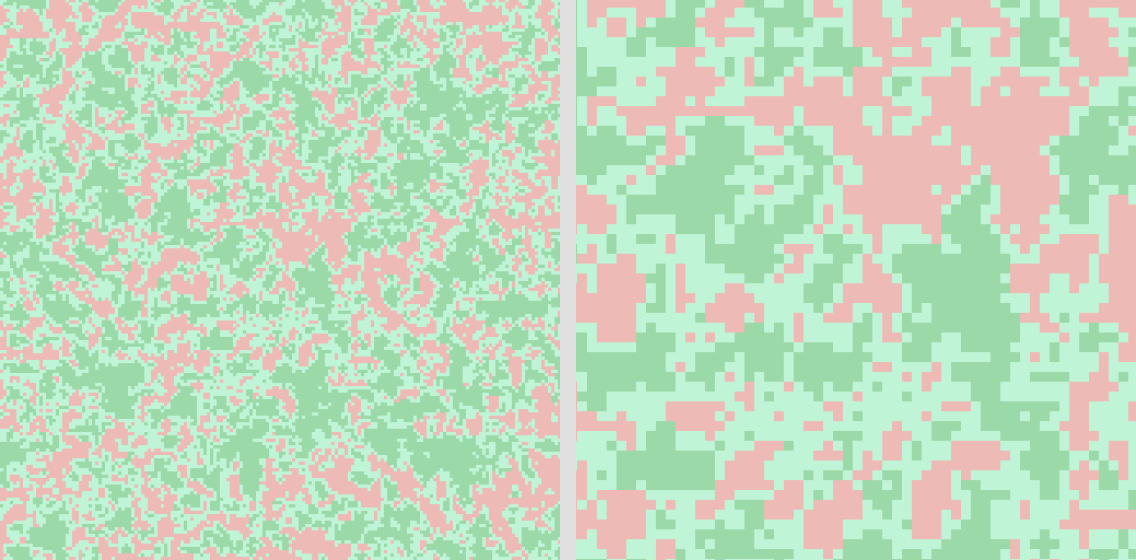
Left, the full canvas; right, a detail of the centre.
Write a WebGL 2 fragment shader that draws this texture.

```glsl
#version 300 es
precision highp float;
// Three-colour mottled camouflage on a grid of small square cells.
// Each cell sums smooth and ridged gradient noise at five scales, then the
// height picks a colour: green hollows, pale mint slopes, pink ridges.

#define CELLS 170.6667        // cells across the canvas
#define GREEN_BELOW -0.53     // heights under this are green
#define PINK_ABOVE 0.655      // heights over this are pink
#define REGION_WEIGHT 0.38    // broad drifts of colour
#define RIDGE_WEIGHT 0.56     // winding pink bands
#define PATCH_WEIGHT 0.60     // small blotches
#define GRAIN_WEIGHT 0.55     // ragged cell-sized detail
#define MINT vec3(0.75, 0.96, 0.84)
#define GREEN vec3(0.61, 0.85, 0.66)
#define PINK vec3(0.93, 0.73, 0.71)

uniform vec2 u_resolution;
out vec4 fragColor;

// Integer hash giving a value in 0..1 for a lattice point.
float hash(ivec2 lattice, uint seed) {
    uint h = uint(lattice.x) * 1597334677u ^ uint(lattice.y) * 3812015801u;
    h ^= seed * 2654435769u;
    h = (h ^ (h >> 16)) * 2146121005u;
    h = (h ^ (h >> 15)) * 2221713035u;
    h ^= h >> 16;
    return float(h >> 8) / 16777216.0;
}

float cornerSlope(ivec2 lattice, vec2 offset, uint seed) {
    float angle = 6.28319 * hash(lattice, seed);
    return dot(vec2(cos(angle), sin(angle)), offset);
}

float gradientNoise(vec2 p, uint seed) {
    ivec2 i = ivec2(floor(p));
    vec2 f = fract(p);
    vec2 fade = f * f * f * (f * (f * 6.0 - 15.0) + 10.0);
    float low = mix(cornerSlope(i, f, seed),
                    cornerSlope(i + ivec2(1, 0), f - vec2(1, 0), seed), fade.x);
    float high = mix(cornerSlope(i + ivec2(0, 1), f - vec2(0, 1), seed),
                     cornerSlope(i + ivec2(1, 1), f - vec2(1, 1), seed), fade.x);
    return mix(low, high, fade.y);
}

// Both kinds of noise are scaled to zero mean and unit deviation.
float smoothNoise(vec2 p, uint seed) {
    return gradientNoise(p, seed) / 0.216;
}

float ridgedNoise(vec2 p, uint seed) {
    return (0.172 - abs(gradientNoise(p, seed))) / 0.13;
}

// Colour of one whole cell; noise wavelengths are in cells.
vec3 cellColor(vec2 cell) {
    vec2 p = cell + 0.5;
    float height = REGION_WEIGHT * smoothNoise(p / 37.3, 1u)
                 + RIDGE_WEIGHT * ridgedNoise(p / 21.7, 2u)
                 + RIDGE_WEIGHT * ridgedNoise(p / 10.3, 3u)
                 + PATCH_WEIGHT * smoothNoise(p / 5.3, 4u)
                 + GRAIN_WEIGHT * smoothNoise(p / 2.37, 5u);
    if (height < GREEN_BELOW) return GREEN;
    return height > PINK_ABOVE ? PINK : MINT;
}

void main() {
    float cellsPerPixel = CELLS / min(u_resolution.x, u_resolution.y);
    vec2 p = gl_FragCoord.xy * cellsPerPixel - 0.5;
    vec2 cell = floor(p);

    // Blend neighbouring cells over one pixel at their shared edges.
    vec2 blend = clamp((fract(p) - 0.5) / cellsPerPixel + 0.5, 0.0, 1.0);
    vec3 lower = mix(cellColor(cell), cellColor(cell + vec2(1, 0)), blend.x);
    vec3 upper = mix(cellColor(cell + vec2(0, 1)), cellColor(cell + vec2(1, 1)), blend.x);
    fragColor = vec4(mix(lower, upper, blend.y), 1.0);
}
```
